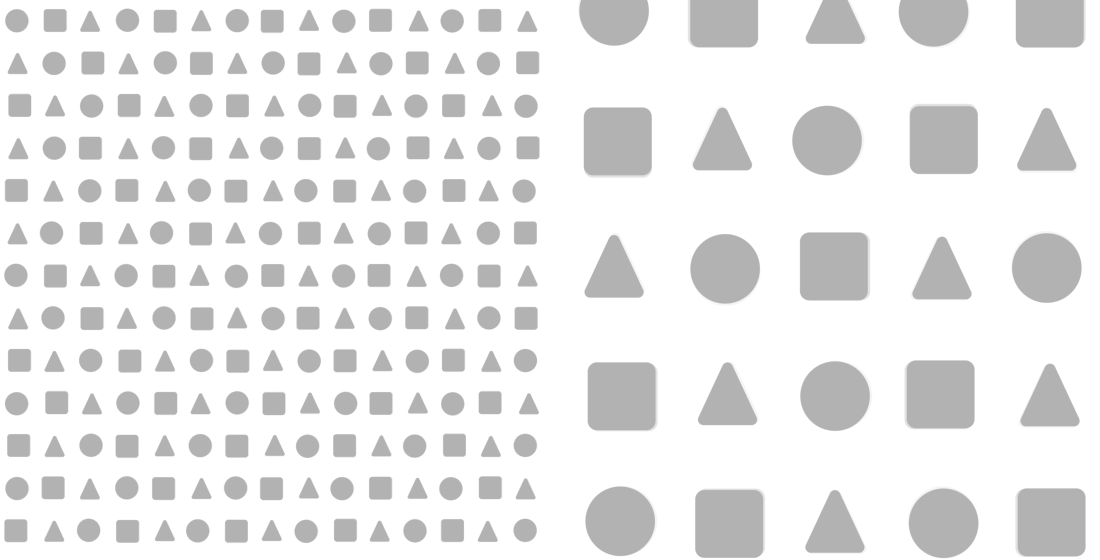
Left, the full canvas; right, a detail of the centre.
A Shadertoy shader for this pattern:

```glsl
// Layout, in fractions of the canvas height
const vec2 PITCH = vec2(0.0648, 0.0759);
const vec2 FIRST = vec2(0.0339, 0.0371);   // first centre, from the top left
const vec2 LAST_CELL = vec2(14.0, 12.0);
const int ROW_START[13] = int[13](0, 2, 1, 2, 1, 2, 0, 2, 1, 0, 1, 0, 1);

// Shapes
const int CIRCLE = 0;
const int SQUARE = 1;
const float CIRCLE_RADIUS = 0.0207;
const float SQUARE_HALF = 0.0202;
const float SQUARE_CORNER = 0.0055;
const float TRIANGLE_HALF = 0.0181;
const float TRIANGLE_TOP = 0.0151;
const float TRIANGLE_HEIGHT = 0.0307;
const float TRIANGLE_CORNER = 0.0033;

// Variation and colour
const float JITTER = 0.0013;
const float FRINGE_SHIFT = 0.0014;
const vec3 PAPER = vec3(1.0);
const vec3 INK = vec3(0.698);
const vec3 FRINGE = vec3(0.89);

float roundedSquare(vec2 p) {
    vec2 q = abs(p) - (SQUARE_HALF - SQUARE_CORNER);
    return length(max(q, 0.0)) + min(max(q.x, q.y), 0.0) - SQUARE_CORNER;
}

float roundedTriangle(vec2 p) {
    // Apex at the origin, base below
    vec2 q = vec2(abs(p.x), TRIANGLE_TOP - p.y);
    vec2 corner = vec2(TRIANGLE_HALF - TRIANGLE_CORNER - 0.0005, TRIANGLE_HEIGHT);
    vec2 side = q - corner * clamp(dot(q, corner) / dot(corner, corner), 0.0, 1.0);
    vec2 base = q - vec2(min(q.x, corner.x), corner.y);
    float edge = sqrt(min(dot(side, side), dot(base, base)));
    bool inside = q.x * corner.y < q.y * corner.x && q.y < corner.y;
    return (inside ? -edge : edge) - TRIANGLE_CORNER;
}

float shapeDistance(vec2 p, int kind) {
    if (kind == CIRCLE) return length(p) - CIRCLE_RADIUS;
    if (kind == SQUARE) return roundedSquare(p);
    return roundedTriangle(p);
}

// Layered sines: row drift, column sway and uneven placing
vec2 placement(vec2 cell, int kind) {
    float drift = -0.9 - 1.3 * cos(0.8976 * (cell.y - 5.0));
    float sway = 1.2 * sin(0.5236 * (cell.x - 2.0));
    float uneven = 1.3 * sin(2.4 * cell.x + 4.1 * cell.y)
                 + 0.7 * sin(5.3 * cell.x - 1.7 * cell.y);
    float lift = 0.7 * sin(3.7 * cell.x + 2.9 * cell.y);
    float bias = kind == CIRCLE ? -1.3 : 0.6;
    return JITTER * vec2(drift + sway + uneven + bias, lift);
}

float coverage(float d, float pixel) {
    return 1.0 - smoothstep(-0.8 * pixel, 0.8 * pixel, d);
}

void mainImage(out vec4 fragColor, in vec2 fragCoord) {
    float pixel = 1.0 / iResolution.y;
    vec2 fromTop = vec2(fragCoord.x, iResolution.y - fragCoord.y) * pixel;

    // Nearest cell and its shape
    vec2 cell = clamp(round((fromTop - FIRST) / PITCH), vec2(0.0), LAST_CELL);
    int kind = (ROW_START[int(cell.y)] + int(cell.x)) % 3;
    vec2 p = fromTop - FIRST - cell * PITCH - placement(cell, kind);
    p.y = -p.y;

    // Pale fringe on one side, strongest on squares
    float angle = 6.2832 * sin(1.9 * cell.x + 3.3 * cell.y);
    vec2 shift = FRINGE_SHIFT * vec2(cos(angle), sin(angle));
    float strength = kind == SQUARE ? 1.0 : 0.35;
    float fringe = strength * coverage(shapeDistance(p - shift, kind), pixel);

    vec3 color = mix(PAPER, FRINGE, fringe);
    color = mix(color, INK, coverage(shapeDistance(p, kind), pixel));
    fragColor = vec4(color, 1.0);
}
```
